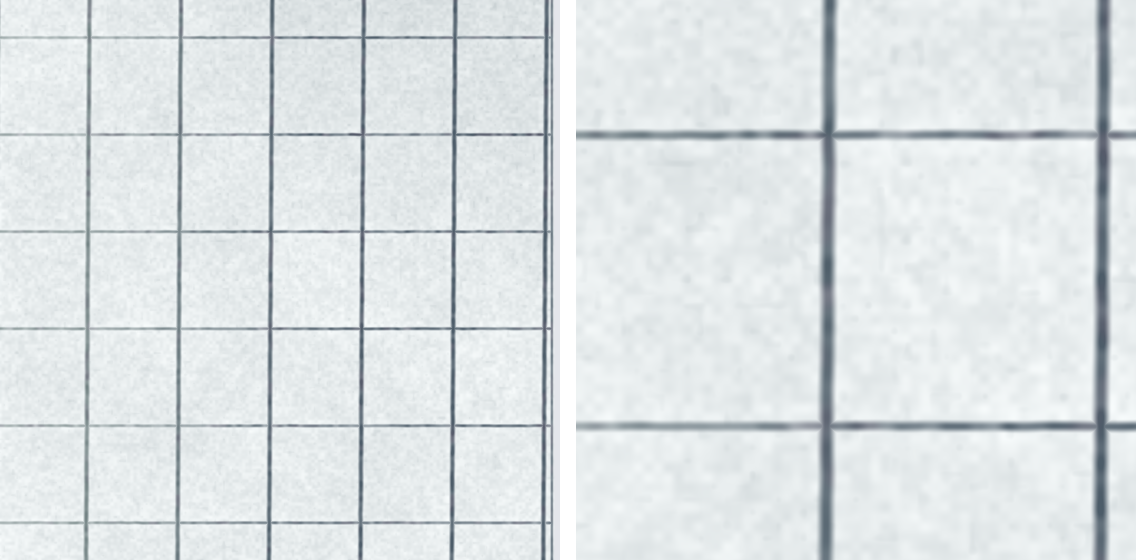
Left: the whole. Right: its middle third, enlarged.
Give the GLSL for this pattern, as a three.js fragment shader.

```glsl
// Grainy pale paper ruled with a slightly leaning grid of blue-grey ink:
// heavy verticals, thin worn horizontals and a double rule at the right margin.
// Lines are distances to a repeated coordinate; hash-based noise adds wear.
varying vec2 vUv;

const vec2 PITCH = vec2(0.1633, 0.1733);
const vec2 FIRST_LINE = vec2(0.1536, 0.0664);
const float LEAN = 0.0062;
const float MARGIN_X = 0.9855;

const vec3 PAPER = vec3(0.908, 0.928, 0.932);
const vec3 MARGIN = vec3(0.895, 0.900, 0.920);
const vec3 INK_GREEN = vec3(0.39, 0.46, 0.46);
const vec3 INK_BLUE = vec3(0.30, 0.36, 0.41);
const vec3 INK_PLUM = vec3(0.36, 0.35, 0.42);

float hash(vec2 p) {
  vec3 q = fract(vec3(p.xyx) * 0.1031);
  q += dot(q, q.yzx + 33.33);
  return fract((q.x + q.y) * q.z);
}

float noise(vec2 p) {
  vec2 cell = floor(p);
  vec2 f = fract(p);
  f = f * f * (3.0 - 2.0 * f);
  float low = mix(hash(cell), hash(cell + vec2(1.0, 0.0)), f.x);
  float high = mix(hash(cell + vec2(0.0, 1.0)), hash(cell + 1.0), f.x);
  return mix(low, high, f.y);
}

// Distance to the nearest of the lines lying at whole numbers of u
float lineDistance(float u, float pitch) {
  return abs(fract(u + 0.5) - 0.5) * pitch;
}

float stroke(float dist, float halfWidth, float blur) {
  return 1.0 - smoothstep(halfWidth - blur, halfWidth + blur, dist);
}

vec3 paperColour(vec2 p) {
  float grain = 0.6 * noise(p * 170.0) + 0.4 * noise(p * 85.0 + 40.0) - 0.5;
  float fleck = smoothstep(0.75, 1.0, noise(p * 130.0 + 90.0));
  float mottle = noise(p * 9.0 + 11.0) + noise(p * 24.0 + 70.0) - 1.0;
  float shade = smoothstep(0.35, 1.1, p.y) * smoothstep(0.1, 0.75, p.x);
  float tone = grain * 0.085 + mottle * 0.022 - fleck * 0.03 - shade * 0.045;
  return PAPER + tone * vec3(1.1, 1.0, 0.95);
}

vec3 inkColour(vec2 p) {
  vec3 ink = mix(INK_GREEN, INK_BLUE, smoothstep(0.05, 0.6, p.x));
  return mix(ink, INK_PLUM, 0.6 * smoothstep(0.5, 0.9, noise(p * 55.0 + 7.0)));
}

void main() {
  vec2 p = vUv;
  float wobble = (noise(p * vec2(6.0, 60.0)) - 0.5) * 0.0007;
  float ripple = (noise(p * vec2(70.0, 6.0) + 30.0) - 0.5) * 0.0008;
  vec2 grid = (p - FIRST_LINE - vec2(LEAN * p.y + wobble, ripple)) / PITCH;
  float dx = lineDistance(grid.x, PITCH.x);
  float dy = lineDistance(grid.y, PITCH.y);
  float inside = 1.0 - smoothstep(MARGIN_X - 0.001, MARGIN_X + 0.001, p.x);

  // Paper, a little brighter beside the rules, and the strip past the margin
  vec3 colour = paperColour(p);
  colour += 0.015 * stroke(min(dx, dy), 0.010, 0.005);
  colour = mix(MARGIN, colour, 1.0 - smoothstep(0.987, 0.992, p.x));

  // Ink fades to the left, and differs from segment to segment
  float rightward = smoothstep(0.0, 0.75, p.x);
  float segment = hash(vec2(floor(grid.x), floor(grid.y + 0.5)) + 20.0);
  float wearX = 0.76 + 0.24 * noise(p * vec2(20.0, 110.0));
  float wearY = 0.5 + 0.5 * noise(p * vec2(110.0, 20.0) + 60.0);

  float vertical = stroke(dx, 0.0036, 0.0030) * wearX * mix(0.86, 1.08, rightward);
  float horizontal = stroke(dy, 0.0024, 0.0022) * wearY * inside;
  horizontal *= mix(0.68, 1.0, rightward) * mix(0.8, 1.12, segment);
  float edge = 0.8 * wearX * stroke(abs(p.x - MARGIN_X), 0.0021, 0.0018);

  float ink = clamp(max(max(vertical, horizontal), edge), 0.0, 1.0);
  gl_FragColor = vec4(mix(colour, inkColour(p), ink), 1.0);
}
```
